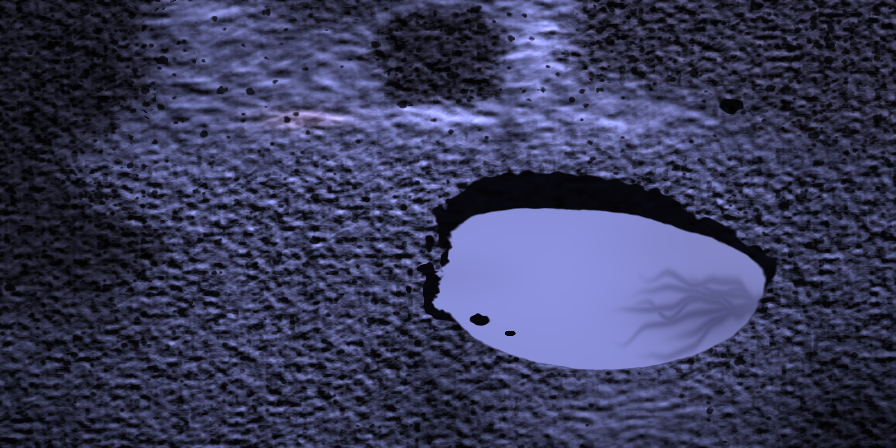
Write a Shadertoy shader that draws this texture.

```glsl
// A water-filled pothole in wet asphalt at dusk: a warped polar ellipse with
// a dark broken rim, set in a wetness map that lights grain, ripples and stones.

#define SKY_TINT vec3(0.525, 0.545, 0.83)
#define WARM_TINT vec3(0.60, 0.50, 0.66)
#define POOL_CENTRE vec2(1.345, 0.352)
#define POOL_RADII vec2(0.36, 0.18)
#define ROAD_LEVEL 0.47
#define GRAIN_SCALE vec2(46.0, 82.0)
#define GRAIN_CONTRAST 2.3
#define RIPPLE_SCALE vec2(22.0, 66.0)
#define RIPPLE_CONTRAST 1.2
#define BRANCH_COUNT 8
#define STONE_LAYERS 3

float hash(vec2 p) {
  vec3 q = fract(vec3(p.xyx) * 0.1031);
  q += dot(q, q.yzx + 33.33);
  return fract((q.x + q.y) * q.z);
}

float noise(vec2 p) {
  vec2 i = floor(p), f = fract(p);
  f = f * f * (3.0 - 2.0 * f);
  return mix(mix(hash(i), hash(i + vec2(1, 0)), f.x),
             mix(hash(i + vec2(0, 1)), hash(i + vec2(1, 1)), f.x), f.y);
}

float fbm(vec2 p) {
  return 0.55 * noise(p) + 0.3 * noise(p * 2.1 + 7.3) + 0.15 * noise(p * 4.3 + 19.1);
}

float bell(float x) { return exp(-x * x); }

float blob(vec2 p, float x, float y, float rx, float ry) {
  vec2 q = (p - vec2(x, y)) / vec2(rx, ry);
  return exp(-dot(q, q));
}

// Signed distances to the water edge (x) and the outer rim (y)
vec2 potholeDistance(vec2 p) {
  vec2 q = (p - POOL_CENTRE) / POOL_RADII;
  float a = degrees(atan(q.y, q.x));
  if (a < -150.0) a += 360.0;
  float water = 0.985 + 0.23 * bell((a - 132.0) / 23.0) - 0.08 * bell((a - 58.0) / 22.0)
    + 0.04 * bell((a - 14.0) / 14.0) + 0.06 * bell((a - 184.0) / 14.0);
  float span = smoothstep(-3.0, 22.0, a) * (1.0 - smoothstep(190.0, 208.0, a));
  float lip = span * (0.1 + 0.38 * bell((a - 106.0) / (a < 106.0 ? 42.0 : 26.0)));
  float left = smoothstep(125.0, 165.0, a) * span;
  water += (fbm(p * vec2(32, 40)) - 0.5) * (0.03 + 0.1 * left);
  float outer = water + lip + (noise(p * 45.0) - 0.5) * span * (0.08 + 0.2 * left);
  return (length(q) - vec2(water, outer)) * 0.2;
}

// Dark pebbles, at most one per cell on each layer
float stones(vec2 p, float density, float aa) {
  float cover = 0.0;
  for (int i = 0; i < STONE_LAYERS; i++) {
    float size = 0.034 / (1.0 + 0.5 * float(i));
    vec2 g = p / size + float(i) * 17.3, id = floor(g);
    vec2 spot = 0.35 + 0.3 * vec2(hash(id + 3.1), hash(id + 8.7));
    float radius = 0.1 + 0.2 * hash(id + 5.9);
    float d = length((fract(g) - spot) * vec2(0.85, 1.15)) - radius;
    d += 0.25 * (noise(p * 150.0) - 0.5);
    cover = max(cover, (1.0 - smoothstep(-aa, aa, d * size)) * step(hash(id), density));
  }
  return cover;
}

vec3 road(vec2 p, float aa) {
  float rough = fbm(p * vec2(9, 14)) - 0.5;
  // Dry, dark areas: left bank, right gravel, top mound
  float edge = 0.33 - 0.16 * bell((p.y - 0.62) / 0.11) + rough * 0.25;
  float bank = (1.0 - smoothstep(edge - 0.1, edge + 0.08, p.x)) * smoothstep(0.15, 0.45, p.y);
  float slope = p.y - 0.87 + 0.35 * (p.x - 1.27) + rough * 0.15;
  float gravel = smoothstep(-0.06, 0.08, slope) * smoothstep(1.24, 1.33, p.x + rough * 0.1);
  float reach = length((p - vec2(0.99, 0.89)) / vec2(0.17, 0.11)) + rough * 0.8;
  float mound = max(1.0 - smoothstep(0.7, 1.15, reach), 0.8 * blob(p, 0.74, 1.0, 0.14, 0.06));
  float dry = max(bank, max(gravel, mound));

  // Wet sheen, then shade
  float warm = blob(p, 0.67, 0.735, 0.1, 0.025);
  float level = ROAD_LEVEL + 0.25 * warm
    + 0.22 * blob(p, 0.92, 0.75, 0.55, 0.2) + 0.3 * blob(p, 0.97, 0.738, 0.13, 0.03)
    + 0.38 * blob(p, 1.21, 0.94, 0.075, 0.11) + 0.14 * blob(p, 0.5, 0.97, 0.11, 0.07)
    + 0.2 * blob(p, 1.42, 0.72, 0.24, 0.07) + 0.1 * blob(p, 1.42, 0.09, 0.28, 0.1);
  level -= 0.24 * blob(p, 1.13, 0.7, 0.025, 0.08) + 0.12 * blob(p, 1.0, 0.1, 0.13, 0.16)
    + 0.16 * blob(p, 2.0, 0.0, 0.32, 0.25) + 0.15 * blob(p, 0.0, 0.1, 0.35, 0.4)
    + 0.08 * (1.0 - smoothstep(0.0, 0.3, p.y)) + 0.08 * smoothstep(1.65, 1.85, p.x);
  level = mix(level, 0.16, bank * 0.9);
  level = mix(level, 0.33, gravel * 0.85);
  level = mix(level, 0.26, mound);

  // Relief lit from the far side, grain blending into ripples
  vec2 g = p * GRAIN_SCALE;
  float pebble = smoothstep(0.58, 0.8, noise(p * vec2(72, 105)));
  float grain = fbm(g) - fbm(g + vec2(0.25, 0.75)) - 0.25 * pebble;
  vec2 r = p * RIPPLE_SCALE + vec2(0, 2.5 * noise(p * 9.0));
  float ripple = noise(r) - noise(r + vec2(0.2, 0.7)) + 0.5 * (noise(r * 2.0) - 0.5);
  float wet = smoothstep(0.54, 0.76, p.y) * (1.0 - dry);
  wet = 0.75 * max(wet, blob(p, 1.42, 0.06, 0.27, 0.12));
  float relief = mix(grain * GRAIN_CONTRAST, ripple * RIPPLE_CONTRAST, wet);
  level *= max(0.12, 1.0 + relief + rough * 0.35);

  float fringe = bell((p.x - edge) / 0.07) * smoothstep(0.25, 0.5, p.y);
  level *= 1.0 - 0.75 * stones(p, 0.03 + 0.2 * dry + 0.2 * fringe, aa);
  float clump = blob(p, 1.635, 0.765, 0.04, 0.025) + 0.7 * (noise(p * 60.0) - 0.5);
  level *= 1.0 - 0.9 * smoothstep(0.45, 0.6, clump);
  return level * mix(SKY_TINT, WARM_TINT, 0.7 * warm + 0.2 * dry);
}

// Still water holding pale sky and a blurred bare tree
vec3 pool(vec2 p) {
  float cloud = noise(p * vec2(4, 13)) - 0.5;
  vec3 sky = SKY_TINT * (1.0 + 0.07 * cloud + 0.03 * blob(p, 1.15, 0.4, 0.3, 0.15));
  sky = mix(sky, vec3(0.5, 0.51, 0.74), 0.6 * smoothstep(1.35, 1.7, p.x));
  float s = (1.7 - p.x) / 0.36, tree = 0.0;
  for (int i = 0; i < BRANCH_COUNT; i++) {
    float k = float(i), tip = 0.55 + 0.5 * hash(vec2(k, 4));
    float path = 0.29 + (0.1 - 0.036 * k) * s + 0.07 * noise(vec2(s * 7.0, k * 3.7));
    float width = 0.006 + 0.01 * max(1.0 - s, 0.0);
    tree = max(tree, bell((p.y - path) / width) * (1.0 - smoothstep(tip - 0.3, tip, s)));
  }
  float shade = 0.35 * tree + 0.35 * blob(p, 1.6, 0.29, 0.13, 0.07);
  return mix(sky, vec3(0.22, 0.23, 0.38), shade);
}

void mainImage(out vec4 fragColor, in vec2 fragCoord) {
  vec2 p = fragCoord / iResolution.xy * vec2(2, 1);
  float aa = 1.2 / iResolution.y;
  vec2 d = potholeDistance(p);
  vec3 wall = vec3(0.02, 0.02, 0.04) * (0.4 + 1.6 * fbm(p * vec2(40, 70)));
  vec3 color = mix(wall, road(p, aa), smoothstep(-aa, aa, d.y));
  color = mix(pool(p), color, smoothstep(-aa, aa, d.x));
  // Debris poking through the water
  float chip = blob(p, 1.07, 0.286, 0.026, 0.014) + blob(p, 1.138, 0.256, 0.014, 0.007);
  color = mix(color, wall, smoothstep(0.4, 0.55, chip + 0.3 * (noise(p * 90.0) - 0.5)));
  fragColor = vec4(color, 1);
}
```
